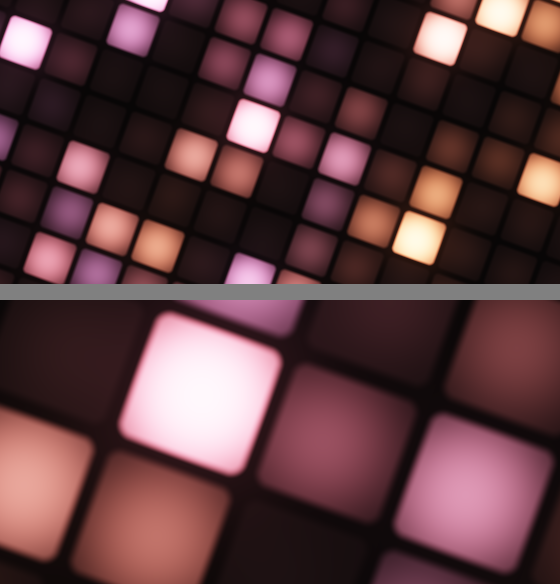
Top, the full canvas; bottom, a detail of the centre.
Write a Shadertoy shader that draws this background.

```glsl
// A tilted wall of softly blurred square lamps, from dark to blown-out white.
// Each grid cell gets a hashed brightness, biased along diagonal waves, and a
// tint drifting from violet-pink to amber; neighbours add a faint bloom.

#define PITCH 0.171      // cell size, in canvas heights
#define TILT 0.349       // grid rotation, radians
#define SHIFT vec2(0.128, -0.625)
#define HALF_SIDE 0.455  // lamp half width, in cells
#define CORNER 0.10      // lamp corner radius, in cells
#define BLUR 0.055       // softness of lamp edges, in cells
#define POWER 9.0        // strongest lamp
#define CONTRAST 5.5     // higher means fewer lit lamps
#define WAVE 5.0         // cells between bright diagonals
#define BLOOM 0.022
#define SEED 3.0

const vec3 PINK   = vec3(1.00, 0.38, 0.52);
const vec3 VIOLET = vec3(0.95, 0.48, 0.92);
const vec3 AMBER  = vec3(1.00, 0.43, 0.25);
const vec3 GAP    = vec3(0.030, 0.022, 0.022);
const vec3 UNLIT  = vec3(0.050, 0.028, 0.030);

float hash(vec2 p) {
    return fract(sin(dot(p, vec2(127.1, 311.7))) * 43758.5453);
}

// Light output of one lamp
float lampLevel(vec2 id) {
    float wave = cos(6.28319 * (id.x - id.y) / WAVE);
    float h = 0.75 * hash(id + SEED) + 0.17 + 0.16 * wave;
    return POWER * pow(clamp(h, 0.0, 1.0), CONTRAST);
}

// Amber on the right and in one lower left patch, pink to violet elsewhere
vec3 lampTint(vec2 id) {
    vec2 d = id - vec2(-2.0, -3.0);
    float warm = smoothstep(-0.5, 3.5, id.x) + exp(-0.3 * dot(d, d));
    warm = clamp(warm + 0.3 * (hash(id + 17.3) - 0.4), 0.0, 1.0);
    float cool = (1.0 - warm) * smoothstep(0.4, 1.0, hash(id + 41.7));
    return mix(mix(PINK, AMBER, warm), VIOLET, cool);
}

float roundedBox(vec2 p, float halfSide, float radius) {
    vec2 q = abs(p) - halfSide + radius;
    return length(max(q, 0.0)) + min(max(q.x, q.y), 0.0) - radius;
}

void mainImage(out vec4 fragColor, in vec2 fragCoord) {
    // Tilted grid coordinates, centred on the canvas
    vec2 p = (fragCoord - 0.5 * iResolution.xy) / iResolution.y;
    float c = cos(TILT), s = sin(TILT);
    vec2 grid = vec2(c * p.x - s * p.y, s * p.x + c * p.y) / PITCH + SHIFT;
    vec2 id = floor(grid);
    vec2 local = grid - id - 0.5;

    // Lamp face: soft square with an off-centre hot spot
    float edge = roundedBox(local, HALF_SIDE, CORNER);
    float face = 1.0 - smoothstep(-BLUR, 0.6 * BLUR, edge);
    vec2 spot = local - 0.16 * (vec2(hash(id + 5.1), hash(id + 9.7)) - 0.5);
    float falloff = exp(-4.2 * dot(spot, spot));
    vec3 light = lampTint(id) * lampLevel(id) * falloff * face;
    light += GAP + UNLIT * face * (0.6 + 0.8 * falloff);

    // Bloom spilling from the surrounding lamps
    for (int j = -1; j <= 1; j++) {
        for (int i = -1; i <= 1; i++) {
            vec2 cell = vec2(float(i), float(j));
            vec2 d = local - cell;
            float spill = BLOOM * exp(-1.8 * dot(d, d));
            light += lampTint(id + cell) * lampLevel(id + cell) * spill;
        }
    }

    // Film-like shoulder turns the strongest lamps white
    fragColor = vec4(1.0 - exp(-light), 1.0);
}
```
